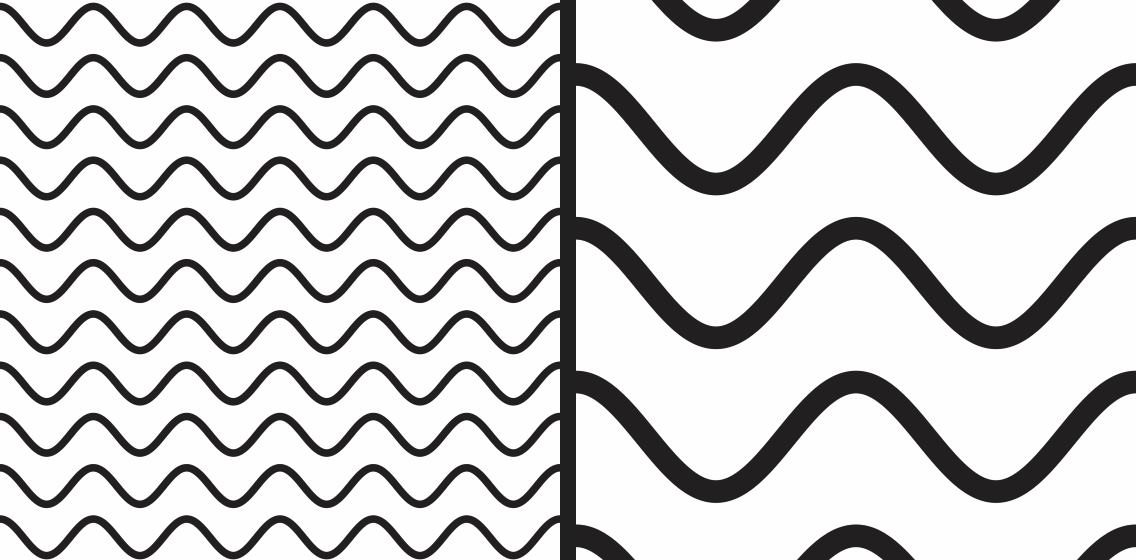
Left, the full canvas; right, a detail of the centre.
Reproduce this pattern procedurally as a WebGL 2 fragment shader.

```glsl
#version 300 es
precision highp float;
// Rows of identical dark sine waves on a near-white ground.
// Each pixel picks its nearest row, then finds its true distance to that
// wave by Gauss-Newton steps, so the stroke keeps an even width.

#define WAVES_ACROSS 6.0      // wave periods per canvas width
#define ROW_PITCH 0.09154     // vertical spacing, giving eleven rows
#define FIRST_ROW 0.0405      // middle height of the lowest row
#define AMPLITUDE 0.0326      // half the crest-to-trough height
#define LINE_WIDTH 0.0135
#define EDGE_PIXELS 1.3       // width of the smoothed edge
#define INK vec3(0.133, 0.121, 0.127)
#define PAPER vec3(0.998, 0.995, 0.995)

uniform vec2 u_resolution;
out vec4 outColor;

const float FREQUENCY = 6.2831853 * WAVES_ACROSS;

// Height and slope of the wave at x; a crest lies on the left border.
vec2 waveAndSlope(float x) {
    float phase = FREQUENCY * x;
    return AMPLITUDE * vec2(cos(phase), -FREQUENCY * sin(phase));
}

// Shortest distance from p to the wave centred on y = 0.
float waveDistance(vec2 p) {
    float t = p.x;
    for (int i = 0; i < 5; i++) {
        vec2 w = waveAndSlope(t);
        t -= (t - p.x + (w.x - p.y) * w.y) / (1.0 + w.y * w.y);
    }
    return distance(p, vec2(t, waveAndSlope(t).x));
}

void main() {
    vec2 p = gl_FragCoord.xy / u_resolution;

    // Move the nearest row to y = 0.
    float offset = p.y - FIRST_ROW - waveAndSlope(p.x).x;
    float row = floor(offset / ROW_PITCH + 0.5);
    p.y -= FIRST_ROW + row * ROW_PITCH;

    // Stroke with a smoothed edge.
    float edge = 0.5 * EDGE_PIXELS / min(u_resolution.x, u_resolution.y);
    float d = waveDistance(p) - 0.5 * LINE_WIDTH;
    float ink = 1.0 - smoothstep(-edge, edge, d);
    outColor = vec4(mix(PAPER, INK, ink), 1.0);
}
```
